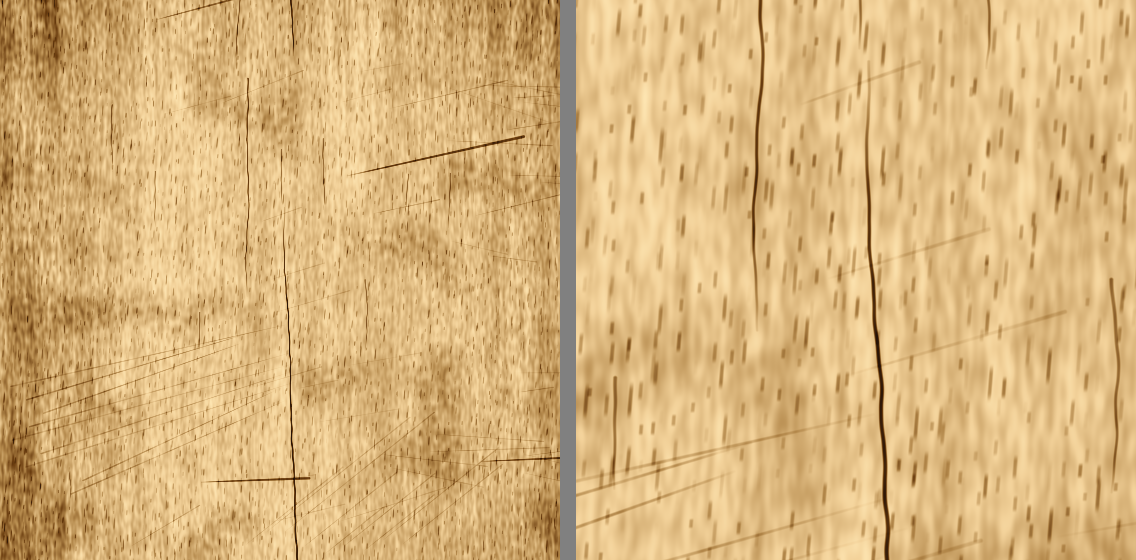
Left, the full canvas; right, a detail of the centre.
A three.js fragment shader for this texture:

```glsl
// Worn, sun-bleached beech board: vertical grain, short dark pores, cracks and knife cuts.
// Every layer adds to a single "darkness" value, which a ramp from cream
// through tan to burnt umber finally turns into colour.
varying vec2 vUv;

float hash(vec2 p) {
  return fract(sin(dot(p, vec2(127.1, 311.7))) * 43758.545);
}

vec2 gradient(vec2 cell) {
  float angle = 6.2832 * hash(cell);
  return vec2(cos(angle), sin(angle));
}

float gradientNoise(vec2 p) {
  vec2 i = floor(p), f = fract(p);
  vec2 u = f * f * f * (f * (f * 6.0 - 15.0) + 10.0);
  vec2 e = vec2(1.0, 0.0);
  float low = mix(dot(gradient(i), f), dot(gradient(i + e), f - e), u.x);
  float high = mix(dot(gradient(i + e.yx), f - e.yx), dot(gradient(i + 1.0), f - 1.0), u.x);
  return mix(low, high, u.y);
}

// Soft stroke, thin at the tail and widest at the head
float stroke(vec2 p, vec2 tail, vec2 head, float width) {
  vec2 axis = head - tail;
  float t = clamp(dot(p - tail, axis) / dot(axis, axis), 0.0, 1.0);
  float d = length(p - tail - axis * t);
  float w = width * mix(0.25, 1.0, t);
  return (1.0 - smoothstep(w * 0.4, w + 0.001, d)) * smoothstep(0.0, 0.25, t + 0.06);
}

// Stroke that wanders sideways with the grain
float crack(vec2 p, vec2 tail, vec2 head, float width) {
  p.x += 0.008 * gradientNoise(vec2(p.y * 7.0, tail.x * 50.0));
  p.x += 0.002 * gradientNoise(vec2(p.y * 45.0, tail.x * 90.0));
  return stroke(p, tail, head, width);
}

// One short upright pore per jittered cell
float pores(vec2 p, vec2 count, float seed) {
  vec2 g = p * count;
  g.y += 7.0 * hash(vec2(floor(g.x), seed));
  vec2 id = floor(g) + seed;
  vec2 centre = vec2(0.25 + 0.5 * hash(id), 0.4 + 0.2 * hash(id + 3.7));
  vec2 q = (fract(g) - centre) / count;
  q.x -= q.y * 0.06;
  float halfLength = mix(0.14, 0.4, hash(id + 8.1)) / count.y;
  float body = 1.0 - smoothstep(0.0003, 0.0018, abs(q.x));
  return body * (1.0 - smoothstep(0.4, 1.0, abs(q.y) / halfLength)) * smoothstep(0.25, 1.0, hash(id + 5.3));
}

// Fine cuts: a sheaf at lower left, steep ones at lower right, strays all over
float fineCuts(vec2 p) {
  float sum = 0.0;
  for (int i = 0; i < 9; i++) {
    float k = float(i), r = hash(vec2(k, 4.0));
    vec2 a = vec2(0.02 + 0.035 * k * r, 0.31 - 0.024 * k);
    vec2 b = vec2(0.53 - 0.15 * r * r, 0.42 - 0.017 * k);
    sum += stroke(p, b, a, 0.0012) * (0.2 + 0.3 * r);
    vec2 c = vec2(0.44 + 0.035 * k, 0.01 + 0.05 * r);
    sum += stroke(p, c, c + vec2(0.2, 0.16) * (0.5 + r), 0.001) * 0.25;
  }
  for (int i = 0; i < 38; i++) {
    float k = float(i), r = hash(vec2(k, 9.0));
    vec2 a = vec2(sqrt(hash(vec2(k, 1.0))), hash(vec2(k, 2.0)) * 0.9);
    float slope = a.x > 0.65 ? mix(-0.4, 0.25, r) : mix(0.15, 0.6, r);
    float reach = mix(0.06, 0.24, hash(vec2(k, 3.0)));
    sum += stroke(p, a, a + reach * vec2(1.0, slope), 0.0009) * mix(0.1, 0.32, r);
  }
  return sum;
}

vec3 woodColour(float dark) {
  vec3 cream = mix(vec3(0.95, 0.82, 0.60), vec3(1.0, 0.91, 0.71), clamp(-dark * 4.0, 0.0, 1.0));
  vec3 colour = mix(cream, vec3(0.70, 0.53, 0.29), clamp(dark * 2.0, 0.0, 1.0));
  colour = mix(colour, vec3(0.42, 0.24, 0.06), clamp(dark * 2.0 - 1.0, 0.0, 1.0));
  return mix(colour, vec3(0.15, 0.07, 0.02), clamp((dark - 1.0) * 2.0, 0.0, 1.0));
}

void main() {
  vec2 p = vUv;
  vec2 grain = p + vec2(0.012 * gradientNoise(p * vec2(3.0, 2.0)), 0.0);

  // Burnt edges, strongest on the left
  float edge = 0.24 * (1.0 - smoothstep(0.0, 0.3, p.x)) + 0.13 * smoothstep(0.7, 1.0, p.x);
  edge += 0.1 * smoothstep(0.78, 1.0, p.y) + 0.22 * pow(length(p - 0.5) * 1.4, 5.0);
  float dark = 0.07 + edge;

  // Broad bands, fibres and stippled grain
  dark += 0.16 * gradientNoise(grain * vec2(8.0, 0.7) + 2.3);
  dark += (0.16 + 0.6 * edge) * gradientNoise(grain * vec2(31.0, 1.6));
  dark += (0.2 + 0.5 * edge) * gradientNoise(grain * vec2(125.0, 8.0));
  dark += (0.24 + 0.7 * edge) * gradientNoise(grain * vec2(190.0, 55.0));

  // Mottled stains
  float stain = smoothstep(0.05, 0.5, gradientNoise(p * vec2(7.0, 8.0) + 11.0));
  dark += stain * (0.22 + 0.35 * gradientNoise(p * 60.0));
  dark += 0.12 * gradientNoise(p * 17.0);

  dark += 0.55 * pores(grain, vec2(75.0, 30.0), 1.0) + 0.4 * pores(grain, vec2(98.0, 43.0), 17.0);
  dark += fineCuts(p) * (0.8 + 0.8 * gradientNoise(p * 40.0));

  // Long cracks along the grain
  dark += 1.3 * crack(p, vec2(0.508, 0.63), vec2(0.531, -0.1), 0.0018);
  dark += 0.95 * crack(p, vec2(0.441, 0.47), vec2(0.442, 0.86), 0.0011);
  dark += 1.1 * crack(p, vec2(0.523, 0.90), vec2(0.517, 1.05), 0.0016);
  for (int i = 0; i < 9; i++) {
    float k = float(i);
    vec2 a = vec2(0.2 + 0.075 * k, 0.35 + 0.55 * hash(vec2(k, 21.0)));
    dark += 0.6 * crack(p, a, a + vec2(0.003, 0.06 + 0.08 * hash(vec2(k, 22.0))), 0.0008);
  }

  // Deep knife cuts
  dark += 0.95 * stroke(p, vec2(0.62, 0.686), vec2(0.935, 0.756), 0.0028);
  dark += 0.95 * stroke(p, vec2(0.36, 0.139), vec2(0.552, 0.146), 0.0024);
  dark += 0.8 * stroke(p, vec2(0.86, 0.176), vec2(1.02, 0.183), 0.002);
  dark += 0.6 * stroke(p, vec2(0.28, 0.965), vec2(0.43, 1.005), 0.0018);

  gl_FragColor = vec4(woodColour(dark), 1.0);
}
```
